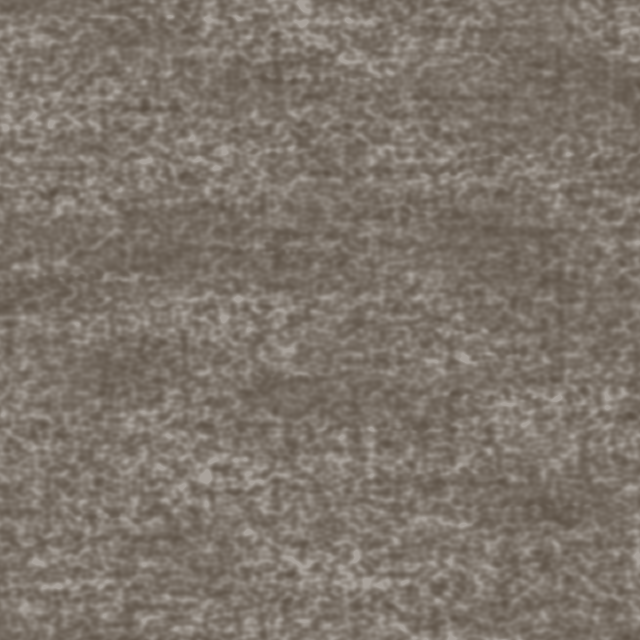
A WebGL 1 fragment shader for this texture:

```glsl
precision highp float;
// Worn grey-brown woven cloth: soft, slightly wide grains over broad horizontal
// patches, thin streaks, faint upright threads and a few rows of pale flecks.
// Every layer is gradient noise, stretched along x or y and summed into one tone.

uniform vec2 u_resolution;

#define DARK_TAUPE vec3(0.420, 0.380, 0.338)
#define PALE_TAUPE vec3(0.600, 0.570, 0.538)
#define BASE_TONE 0.385
#define GRAIN_SCALE vec2(48.0, 60.0)
#define GRAIN_CONTRAST 0.235
#define GRAIN_SKEW 0.10
#define PATCH_SCALE vec2(2.2, 6.0)
#define PATCH_CONTRAST 0.125
#define STREAK_CONTRAST 0.075
#define THREAD_CONTRAST 0.045
#define FLECK_STRENGTH 0.20

// Unit gradient with a hashed direction for a lattice point.
vec2 latticeGradient(vec2 cell, float seed) {
  vec3 p = fract(vec3(cell.xyx + seed * 17.31) * vec3(0.1031, 0.1030, 0.0973));
  p += dot(p, p.yzx + 33.33);
  float angle = 6.28319 * fract((p.x + p.y) * p.z);
  return vec2(cos(angle), sin(angle));
}

// Gradient noise scaled to roughly unit standard deviation.
float gradientNoise(vec2 p, float seed) {
  p += seed * vec2(0.37, 0.71);
  vec2 cell = floor(p);
  vec2 f = p - cell;
  vec2 fade = f * f * f * (f * (f * 6.0 - 15.0) + 10.0);
  vec2 right = vec2(1.0, 0.0);
  vec2 up = vec2(0.0, 1.0);
  float a = dot(latticeGradient(cell, seed), f);
  float b = dot(latticeGradient(cell + right, seed), f - right);
  float c = dot(latticeGradient(cell + up, seed), f - up);
  float d = dot(latticeGradient(cell + 1.0, seed), f - 1.0);
  return 4.65 * mix(mix(a, b, fade.x), mix(c, d, fade.x), fade.y);
}

// Clustered grains: coarse, middle and fine sizes.
float clothGrain(vec2 uv) {
  return 0.38 * gradientNoise(uv * GRAIN_SCALE * 0.53, 1.0)
       + 0.72 * gradientNoise(uv * GRAIN_SCALE, 2.0)
       + 0.58 * gradientNoise(uv * GRAIN_SCALE * 1.7, 3.0);
}

// Broad worn areas, drawn out sideways.
float wornPatches(vec2 uv) {
  return 0.80 * gradientNoise(uv * PATCH_SCALE, 4.0)
       + 0.60 * gradientNoise(uv * PATCH_SCALE * 2.3, 5.0);
}

void main() {
  vec2 uv = gl_FragCoord.xy / u_resolution.y;

  float grain = clothGrain(uv);
  float worn = wornPatches(uv);
  float streaks = gradientNoise(uv * vec2(5.0, 58.0), 6.0);
  float threads = gradientNoise(uv * vec2(72.0, 9.0), 7.0);

  // Pale flecks gather only along a few thin rows.
  float rows = smoothstep(1.3, 2.6, gradientNoise(uv * vec2(3.5, 42.0), 8.0));
  float flecks = rows * max(grain + 0.6, 0.0);

  // Pale, worn areas show stronger grain than the dark ones.
  float grainGain = clamp(1.0 + 0.22 * worn, 0.55, 1.45);
  float skewedGrain = grain + GRAIN_SKEW * (grain * grain - 1.0);

  float tone = BASE_TONE
             + GRAIN_CONTRAST * grainGain * skewedGrain
             + PATCH_CONTRAST * worn
             + STREAK_CONTRAST * streaks
             + THREAD_CONTRAST * threads
             + FLECK_STRENGTH * flecks;

  vec3 color = mix(DARK_TAUPE, PALE_TAUPE, clamp(tone, -0.35, 1.35));
  gl_FragColor = vec4(color, 1.0);
}
```
